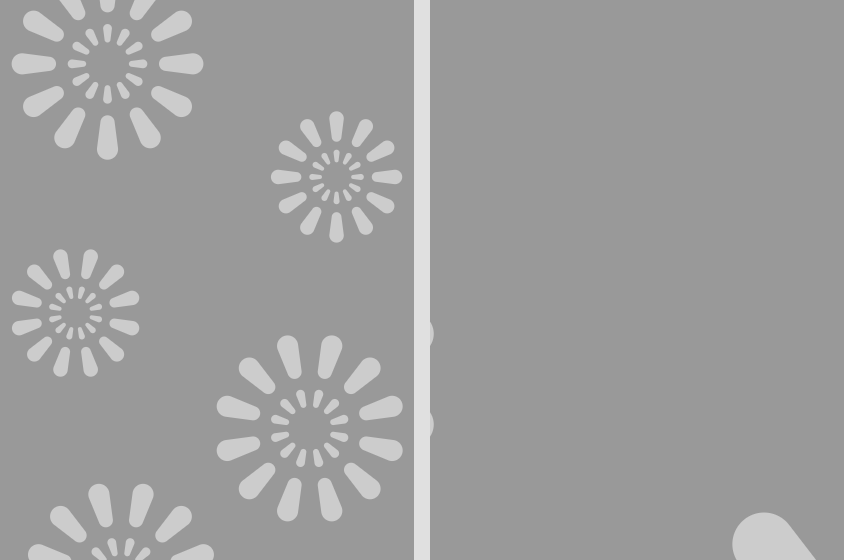
Left, the full canvas; right, a detail of the centre.
Write a WebGL 2 fragment shader that draws this pattern.

```glsl
#version 300 es
precision highp float;
// Draws scattered pale flower bursts, each with two rings of tapered petals, on flat grey.

uniform vec2 u_resolution;
out vec4 fragColor;

const vec3 GROUND_COLOR = vec3(0.6);
const vec3 PETAL_COLOR = vec3(0.8);

const float TAU = 6.2831853;
const float PETAL_COUNT = 12.0;

// Petal shape, relative to the outer radius of its ring
const float INNER_CAP_RADIUS = 0.074;
const float OUTER_CAP_RADIUS = 0.110;
const float PETAL_START = 0.537;
const float INNER_RING_SCALE = 0.415;

// Each flower: centre, radius (in canvas heights), turn (in petal steps)
const int FLOWER_COUNT = 5;
const vec4 FLOWERS[FLOWER_COUNT] = vec4[](
    vec4(0.192, 0.886, 0.1712, 0.0),
    vec4(0.601, 0.684, 0.1172, 0.0),
    vec4(0.135, 0.441, 0.1172, 0.5),
    vec4(0.553, 0.235, 0.1712, 0.5),
    vec4(0.216, -0.030, 0.1712, 0.5)
);

// Distance to a capsule along x whose end caps differ in radius
float taperedCapsule(vec2 p, float span, float startRadius, float endRadius) {
    p.y = abs(p.y);
    float slope = (startRadius - endRadius) / span;
    float slant = sqrt(1.0 - slope * slope);
    float along = dot(p, vec2(slant, -slope));
    if (along < 0.0) return length(p) - startRadius;
    if (along > slant * span) return length(p - vec2(span, 0.0)) - endRadius;
    return dot(p, vec2(slope, slant)) - startRadius;
}

// Distance to a unit ring of petals, folded into one angular sector
float petalRing(vec2 p, float turn) {
    float petalStep = TAU / PETAL_COUNT;
    float angle = atan(p.y, p.x) / petalStep - turn;
    angle = (fract(angle + 0.5) - 0.5) * petalStep;
    vec2 q = length(p) * vec2(cos(angle), sin(angle));
    float startX = PETAL_START + INNER_CAP_RADIUS;
    float endX = 1.0 - OUTER_CAP_RADIUS;
    return taperedCapsule(q - vec2(startX, 0.0), endX - startX,
                          INNER_CAP_RADIUS, OUTER_CAP_RADIUS);
}

// Distance to a unit flower: a large ring and its smaller copy
float flower(vec2 p, float turn) {
    float outerRing = petalRing(p, turn);
    float innerRing = petalRing(p / INNER_RING_SCALE, turn) * INNER_RING_SCALE;
    return min(outerRing, innerRing);
}

void main() {
    vec2 position = gl_FragCoord.xy / u_resolution.y;
    float edgeWidth = 1.0 / u_resolution.y;

    float distanceToPetal = 1.0;
    for (int i = 0; i < FLOWER_COUNT; i++) {
        vec4 f = FLOWERS[i];
        float d = flower((position - f.xy) / f.z, f.w) * f.z;
        distanceToPetal = min(distanceToPetal, d);
    }

    // Smooth coverage over one pixel
    float coverage = clamp(0.5 - distanceToPetal / edgeWidth, 0.0, 1.0);
    fragColor = vec4(mix(GROUND_COLOR, PETAL_COLOR, coverage), 1.0);
}
```
